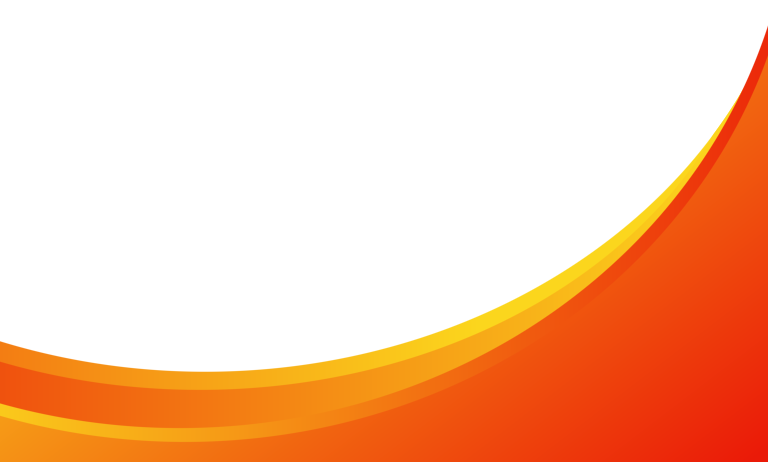
A WebGL 1 fragment shader for this background:

```glsl
precision highp float;
// A white field bounded below by sweeping bands of yellow, orange and red.
// Each band is the outside of a large ellipse, painted from back to front,
// and is coloured from one fire ramp by a level that varies linearly.

uniform vec2 u_resolution;

// Lengths are in canvas widths, from the lower left corner.
const float CANVAS_HEIGHT = 0.599;
const vec3 WHITE = vec3(1.0);

// Ellipses: centre in xy, radii in zw.
const vec4 RIM_CURVE    = vec4(0.267, 0.773, 0.781, 0.656);
const vec4 MIDDLE_CURVE = vec4(0.260, 0.6615, 0.736, 0.568);
const vec4 LOWER_CURVE  = vec4(0.234, 0.773, 0.799, 0.729);
const vec4 BASE_CURVE   = vec4(0.241, 0.755, 0.799, 0.729);

// Fire levels: level at the corner, then change along x and y.
const vec3 RIM_HEAT    = vec3(0.49, 0.56, 0.0);
const vec3 MIDDLE_HEAT = vec3(0.32, 0.55, 0.0);
const vec3 LOWER_HEAT  = vec3(0.79, -0.63, 0.0);
const vec3 BASE_HEAT   = vec3(0.57, -0.48, 0.63);
const float MIN_HEAT = 0.10;
const float MAX_HEAT = 0.84;

// Approximate signed distance, positive outside the ellipse.
float ellipseDistance(vec2 p, vec4 ellipse) {
    vec2 q = (p - ellipse.xy) / ellipse.zw;
    float radius = length(q);
    float slope = length(q / ellipse.zw);
    return radius * (radius - 1.0) / max(slope, 0.0001);
}

// Smooth coverage of the region outside an ellipse.
float outside(vec2 p, vec4 ellipse, float pixel) {
    return smoothstep(-0.75 * pixel, 0.75 * pixel, ellipseDistance(p, ellipse));
}

// Ramp from red through orange to yellow, driven by a linear level.
vec3 fire(vec2 p, vec3 heat) {
    float level = clamp(heat.x + dot(heat.yz, p), MIN_HEAT, MAX_HEAT);
    return vec3(0.91 + 0.09 * level, level, 0.02 + 0.11 * level);
}

void main() {
    vec2 p = gl_FragCoord.xy / u_resolution * vec2(1.0, CANVAS_HEIGHT);
    float pixel = 1.0 / u_resolution.x;

    float rim = outside(p, RIM_CURVE, pixel);
    float middle = min(rim, outside(p, MIDDLE_CURVE, pixel));
    float lower = outside(p, LOWER_CURVE, pixel);
    float base = outside(p, BASE_CURVE, pixel);

    // Paint the bands from the rim towards the bottom corner.
    vec3 color = mix(WHITE, fire(p, RIM_HEAT), rim);
    color = mix(color, fire(p, MIDDLE_HEAT), middle);
    color = mix(color, fire(p, LOWER_HEAT), lower);
    color = mix(color, fire(p, BASE_HEAT), base);

    gl_FragColor = vec4(color, 1.0);
}
```
